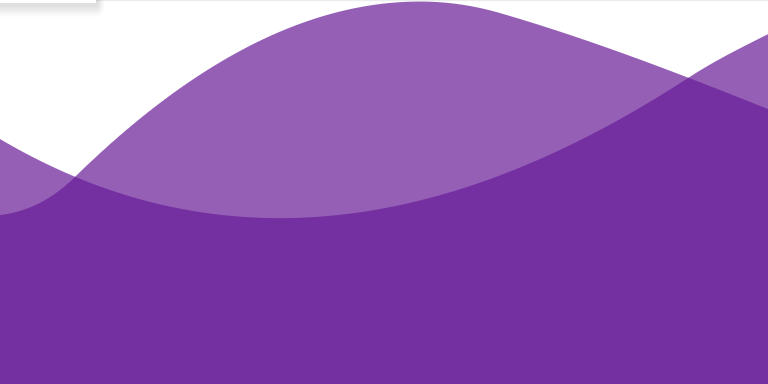
This background is drawn by a WebGL 2 fragment shader. Its source:

```glsl
#version 300 es
precision highp float;
// Two overlapping translucent purple waves on white, with a soft shadowed tab at the top left.
uniform vec2 u_resolution;
out vec4 fragColor;

// Cubic Hermite curve between two knots, each holding (x, height, slope).
float hermite(vec3 a, vec3 b, float x) {
    float span = b.x - a.x;
    float t = (x - a.x) / span;
    float s = 1.0 - t;
    return s * s * ((1.0 + 2.0 * t) * a.y + t * span * a.z)
         + t * t * ((3.0 - 2.0 * t) * b.y - s * span * b.z);
}

// Wave with a tall crest right of the centre.
float hillHeight(float x) {
    vec3 foot = vec3(0.195, 0.539, 0.98);
    vec3 crest = vec3(1.094, 0.996, 0.0);
    vec3 shoulder = vec3(1.302, 0.966, -0.29);
    if (x < foot.x) return hermite(vec3(0.0, 0.440, 0.12), foot, x);
    if (x < crest.x) return hermite(foot, crest, x);
    if (x < shoulder.x) return hermite(crest, shoulder, x);
    return hermite(shoulder, vec3(2.0, 0.716, -0.40), x);
}

// Wave with a broad trough left of the centre.
float valleyHeight(float x) {
    vec3 trough = vec3(0.729, 0.432, 0.0);
    vec3 rise = vec3(1.792, 0.797, 0.65);
    if (x < trough.x) return hermite(vec3(0.0, 0.638, -0.59), trough, x);
    if (x < rise.x) return hermite(trough, rise, x);
    return hermite(rise, vec3(2.0, 0.911, 0.50), x);
}

// Antialiased coverage of the area below a curve.
float below(float height, float y, float pixel) {
    float slope = dFdx(height) / pixel;
    return clamp(0.5 + (height - y) / (pixel * sqrt(1.0 + slope * slope)), 0.0, 1.0);
}

void main() {
    vec2 p = gl_FragCoord.xy / u_resolution * vec2(2.0, 1.0);
    float pixel = 1.0 / u_resolution.y;

    // White page with a thin grey rule along the top.
    vec3 color = vec3(1.0);
    float rule = clamp(0.5 + (p.y - 0.997) / pixel, 0.0, 1.0);
    color = mix(color, vec3(0.93), rule);

    // Tab and its soft drop shadow.
    vec2 corner = p - vec2(0.25, 0.992);
    vec2 outside = max(vec2(corner.x, -corner.y), 0.0);
    float shadow = 1.0 - smoothstep(0.0, 0.042, length(outside * vec2(1.6, 1.0)));
    color -= 0.13 * shadow;
    vec2 inside = clamp(0.5 + vec2(-corner.x, corner.y) / pixel, 0.0, 1.0);
    color = mix(color, vec3(1.0), inside.x * inside.y);

    // Waves: light where either lies, dark where both overlap.
    float hill = below(hillHeight(p.x), p.y, pixel);
    float valley = below(valleyHeight(p.x), p.y, pixel);
    color = mix(color, vec3(0.584, 0.374, 0.713), max(hill, valley));
    color = mix(color, vec3(0.455, 0.188, 0.627), min(hill, valley));

    fragColor = vec4(color, 1.0);
}
```
